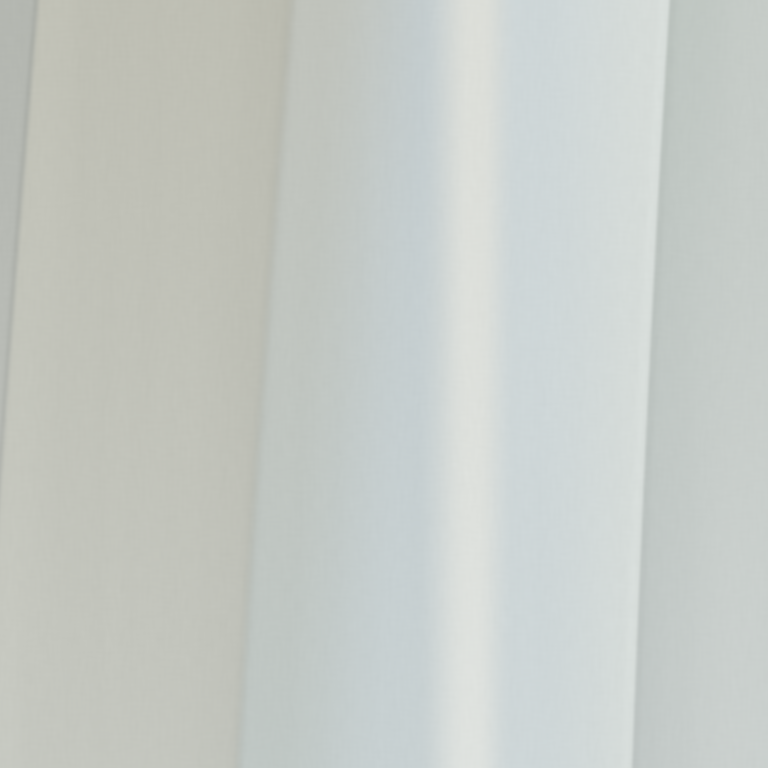
Give the GLSL for this texture, as a WebGL 2 fragment shader.

```glsl
#version 300 es
precision highp float;

uniform vec2 u_resolution;
out vec4 fragColor;

vec2 hashGradient(vec2 cell) {
    vec2 h = vec2(dot(cell, vec2(127.1, 311.7)), dot(cell, vec2(269.5, 183.3)));
    return 2.0 * fract(sin(h) * 43758.5) - 1.0;
}

float gradientNoise(vec2 p) {
    vec2 cell = floor(p);
    vec2 f = fract(p);
    vec2 w = f * f * f * (f * (f * 6.0 - 15.0) + 10.0);
    float a = dot(hashGradient(cell), f);
    float b = dot(hashGradient(cell + vec2(1.0, 0.0)), f - vec2(1.0, 0.0));
    float c = dot(hashGradient(cell + vec2(0.0, 1.0)), f - vec2(0.0, 1.0));
    float d = dot(hashGradient(cell + vec2(1.0, 1.0)), f - vec2(1.0, 1.0));
    return mix(mix(a, b, w.x), mix(c, d, w.x), w.y);
}

// Horizontal position of a fold that leans and bends with depth below the top.
float foldX(float top, float lean, float bend, float depth) {
    return top - lean * depth + bend * depth * depth;
}

float ridge(float offset, float width) {
    float q = offset / width;
    return exp(-q * q);
}

// Smooth step across an edge at offset zero.
float edge(float offset, float softness) {
    return smoothstep(-softness, softness, offset);
}

vec3 leftPanel(float offset, float depth) {
    vec3 warmTop = vec3(0.745, 0.747, 0.704);
    vec3 paleBottom = vec3(0.768, 0.777, 0.748);
    vec3 cloth = mix(warmTop, paleBottom, depth);
    cloth += 0.012 * ridge(offset - 0.02, 0.035);
    return cloth - 0.012 * smoothstep(0.23, 0.33, offset);
}

vec3 middlePanel(float x, float foldOffset, float depth) {
    vec3 shade = mix(vec3(0.754, 0.765, 0.737), vec3(0.750, 0.780, 0.768), depth);
    vec3 coolBand = mix(vec3(0.768, 0.803, 0.811), vec3(0.782, 0.817, 0.822), depth);
    vec3 coolLight = vec3(0.807, 0.840, 0.845);
    vec3 outerLight = vec3(0.840, 0.862, 0.850);
    vec3 highlight = mix(vec3(0.862, 0.870, 0.848), vec3(0.872, 0.886, 0.873), depth);

    vec3 cloth = mix(shade, coolBand, smoothstep(0.04, 0.20, foldOffset));
    cloth = mix(cloth, coolLight, smoothstep(0.56, 0.68, x));
    cloth = mix(cloth, outerLight, smoothstep(0.69, 0.86, x));

    // Pale vertical crest: a broad left slope and a tighter right slope.
    float centre = x + 0.008 * depth;
    float crest = smoothstep(0.548, 0.615, centre)
                * (1.0 - smoothstep(0.628, 0.675, centre));
    return mix(cloth, highlight, crest);
}

vec3 rightPanel(float offset, float depth) {
    vec3 shadow = mix(vec3(0.748, 0.777, 0.758), vec3(0.760, 0.785, 0.778), depth);
    vec3 lit = mix(vec3(0.775, 0.798, 0.781), vec3(0.793, 0.815, 0.806), depth);
    return mix(shadow, lit, smoothstep(0.0, 0.13, offset));
}

// Fine threads plus broader vertical unevenness.
float weave(vec2 uv) {
    float warp = gradientNoise(uv * vec2(190.0, 45.0));
    float weft = gradientNoise(uv * vec2(60.0, 210.0) + 17.0);
    float streaks = gradientNoise(uv * vec2(42.0, 2.5) + 41.0);
    return 0.008 * warp + 0.006 * weft + 0.006 * streaks;
}

void main() {
    vec2 uv = gl_FragCoord.xy / u_resolution;
    float depth = 1.0 - uv.y;
    float pixel = 1.0 / u_resolution.x;

    float outerFold = uv.x - foldX(0.050, 0.084, 0.010, depth);
    float innerFold = uv.x - foldX(0.380, 0.084, 0.014, depth);
    float rightFold = uv.x - foldX(0.872, 0.061, 0.012, depth);

    // Overlapping panels from left to right.
    vec3 sliver = mix(vec3(0.705, 0.717, 0.692), vec3(0.745, 0.755, 0.735), depth);
    vec3 colour = mix(sliver, leftPanel(outerFold, depth), edge(outerFold, 0.004 + pixel));
    vec3 middle = middlePanel(uv.x, innerFold, depth);
    colour = mix(colour, middle, edge(innerFold, 0.008 + pixel));
    colour = mix(colour, rightPanel(rightFold, depth), edge(rightFold, 0.002 + pixel));

    // Creases and rim light along the folds.
    colour -= 0.035 * ridge(outerFold + 0.003, 0.004);
    colour -= 0.022 * ridge(innerFold, 0.008);
    colour += 0.012 * ridge(rightFold + 0.008, 0.007);
    colour -= 0.018 * ridge(rightFold - 0.004, 0.006);

    colour += weave(uv);
    fragColor = vec4(clamp(colour, 0.0, 1.0), 1.0);
}
```
